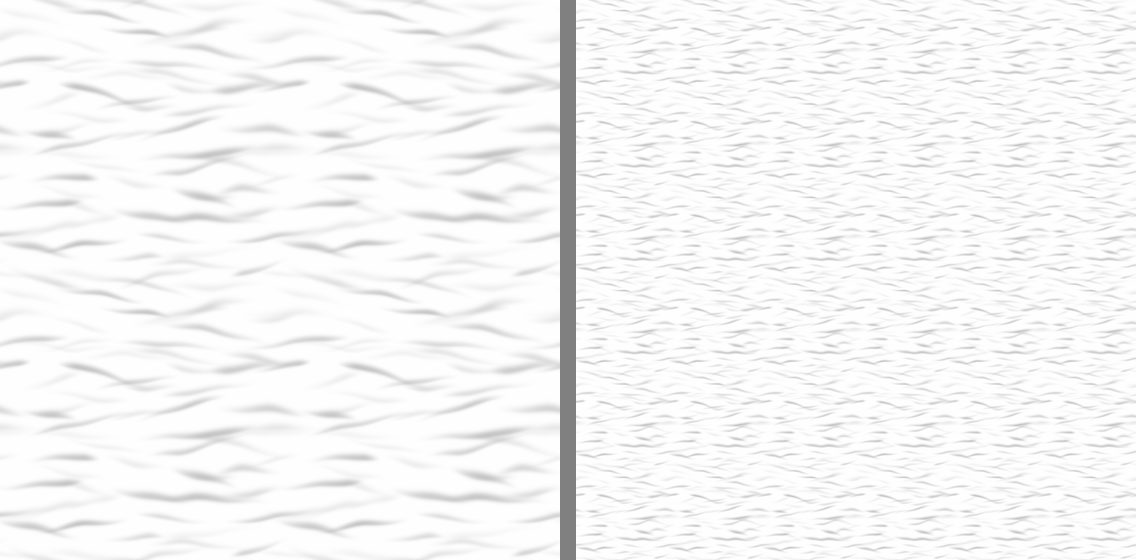
Left: one tile. Right: repeated 3 by 3.
Give the GLSL for this texture, as a WebGL 2 fragment shader.

```glsl
#version 300 es
precision highp float;

uniform vec2 u_resolution;
out vec4 fragColor;

const vec2 GRID = vec2(4.0, 17.0); // wrinkles per repeat, across and down

vec4 hash4(vec2 cell, float seed) {
    vec4 p = fract(vec4(cell.xyx, seed) * vec4(0.1031, 0.1030, 0.0973, 0.1099) + 0.37);
    p += dot(p, p.wzxy + 33.33);
    return fract((p.xxyz + p.yzzw) * p.zywx);
}

// Soft, gently kinked stroke that fades toward both ends.
float wrinkle(vec2 p, vec4 form, vec4 tone) {
    float halfLength = mix(0.11, 0.24, form.x);
    float t = p.x / halfLength;
    if (abs(t) >= 1.0) return 0.0;

    float darkest = mix(-0.55, 0.55, tone.x);
    float fade = smoothstep(-1.0, darkest, t) * (1.0 - smoothstep(darkest, 1.0, t));
    fade = sqrt(fade) * fade * 0.35 + fade * 0.65;

    float kinkX = p.x - darkest * halfLength;
    float slope = mix(-0.28, 0.28, form.y);
    float kink = mix(-0.14, 0.14, form.z);
    float bend = kink * (sqrt(kinkX * kinkX + 0.0006) - 0.05);
    float ripple = 0.003 * sin(p.x * 32.0 + form.w * 6.2832);
    float y = p.y - slope * p.x - bend - ripple;

    // The lower edge is crisper than the upper one.
    float width = mix(0.009, 0.015, tone.y) * mix(0.75, 1.0, fade);
    width *= mix(0.8, 1.15, smoothstep(-0.006, 0.006, y));
    float strength = mix(0.04, 0.33, tone.z * tone.z);
    return strength * fade * exp(-y * y / (width * width));
}

// Sum of the wrinkles around p, wrapping at the repeat's border.
float wrinkles(vec2 p) {
    vec2 home = floor(p * GRID);
    float shade = 0.0;
    for (int j = -2; j <= 2; j++) {
        for (int i = -1; i <= 1; i++) {
            vec2 cell = home + vec2(i, j);
            vec2 id = mod(cell, GRID);
            vec4 form = hash4(id, 3.0);
            vec4 tone = hash4(id, 11.0);
            vec2 jitter = hash4(id, 23.0).xy;
            shade += wrinkle(p - (cell + jitter) / GRID, form, tone);
        }
    }
    return shade;
}

void main() {
    vec2 uv = gl_FragCoord.xy / u_resolution;
    vec2 tile = fract(uv * 2.0); // two repeats each way

    // Overlapping wrinkles saturate instead of turning black.
    float shade = 0.4 * (1.0 - exp(-wrinkles(tile) / 0.4));
    vec3 paper = vec3(0.996);
    fragColor = vec4(paper - shade, 1.0);
}
```
